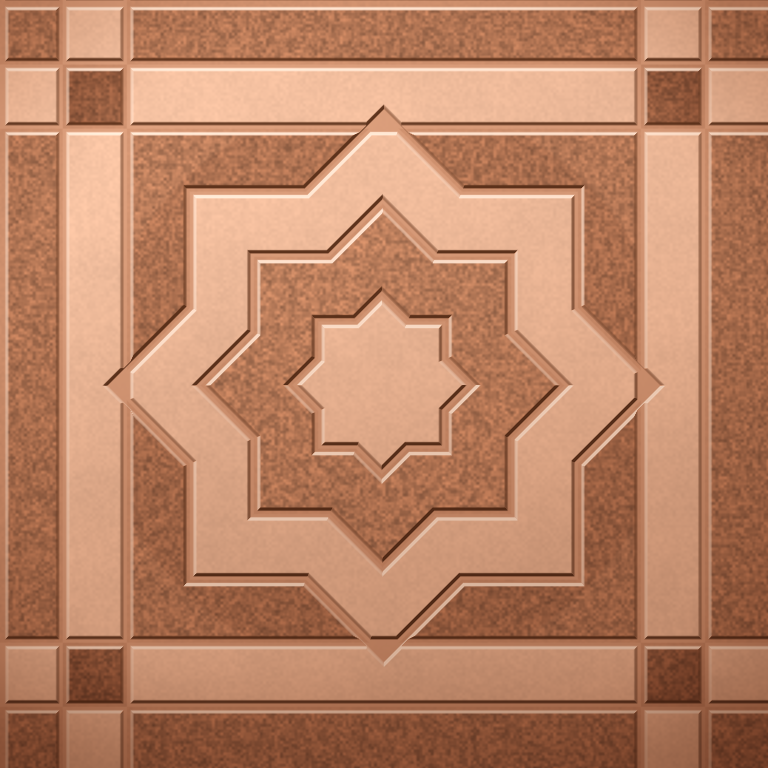
Write a WebGL 2 fragment shader that draws this pattern.

```glsl
#version 300 es
precision highp float;

uniform vec2 u_resolution;
out vec4 fragColor;

// Layout, in canvas units
const vec2 CENTER = vec2(0.4999, 0.4978);
const vec2 MIDDLE_SHIFT = vec2(-0.0018, 0.0004);
const vec2 INNER_SHIFT = vec2(-0.0028, 0.0008);
const float BAND_IN = 0.3346;
const float BAND_OUT = 0.4182;
const float RIM = 0.4975;
const vec2 STAR_OUTER = vec2(0.2526, 0.3540);   // square half side, diamond tip
const vec2 STAR_MIDDLE = vec2(0.1675, 0.2365);
const vec2 STAR_INNER = vec2(0.0828, 0.1165);
const float ARC_RADIUS = 0.373;

// Relief
const float GROOVE = 0.0092;
const float FRAME_GROOVE = 0.0094;
const float FRAME_DEPTH = 0.78;
const vec2 LIGHT_DIR = vec2(0.45, -0.85);

// Clay colours
const vec3 PALE = vec3(0.915, 0.708, 0.582);
const vec3 BROWN = vec3(0.725, 0.485, 0.352);
const vec3 FLOOR_TONE = vec3(0.810, 0.565, 0.430);
const vec3 SHADOW = vec3(0.330, 0.170, 0.085);
const vec3 GLINT = vec3(1.000, 0.890, 0.810);
const vec3 DIMMING = vec3(0.9, 1.25, 1.5);      // darker areas turn warmer

float hash(vec2 p) {
    return fract(sin(dot(p, vec2(127.1, 311.7))) * 43758.5453);
}

float noise(vec2 p) {
    vec2 i = floor(p), f = fract(p);
    f = f * f * (3.0 - 2.0 * f);
    return mix(mix(hash(i), hash(i + vec2(1, 0)), f.x),
               mix(hash(i + vec2(0, 1)), hash(i + vec2(1, 1)), f.x), f.y);
}

// Eight-pointed star: union of a square and a diamond
float star(vec2 p, vec2 size) {
    vec2 q = abs(p);
    return min(max(q.x, q.y) - size.x, (q.x + q.y - size.y) * 0.7071);
}

float frameLine(float v) {
    return min(abs(v - BAND_IN), abs(v - BAND_OUT));
}

float channel(float d, float width) {
    return 1.0 - smoothstep(width * 0.4, width, abs(d));
}

// Depth of the carved lines, 0 on the face and 1 on the deepest floor
float carving(vec2 p) {
    vec2 q = abs(p);
    float outer = star(p, STAR_OUTER);
    // The face of the outer star is cut flat where its tips meet the frame
    float face = max(outer, max(q.x, q.y) - BAND_IN);
    float outline = min(channel(max(outer, 0.0), GROOVE), channel(min(face, 0.0), GROOVE));
    float stars = min(abs(star(p - MIDDLE_SHIFT, STAR_MIDDLE)), abs(star(p - INNER_SHIFT, STAR_INNER)));
    float lines = min(frameLine(q.x), frameLine(q.y));
    lines = min(lines, min(abs(p.x + RIM), abs(p.y - RIM)));
    float frame = FRAME_DEPTH * channel(lines, FRAME_GROOVE);
    return max(max(outline, channel(stars, GROOVE)), frame);
}

float inside(float d, float aa) {
    return 1.0 - smoothstep(-aa, aa, d);
}

float inBand(float v, float aa) {
    return inside(abs(v - 0.5 * (BAND_IN + BAND_OUT)) - 0.5 * (BAND_OUT - BAND_IN), aa);
}

void main() {
    float side = min(u_resolution.x, u_resolution.y);
    vec2 uv = (gl_FragCoord.xy - 0.5 * u_resolution) / side + 0.5;
    vec2 p = uv - CENTER;
    vec2 q = abs(p);
    float aa = 1.0 / side;

    // Pale and brown fields: crossing bands, then nested stars
    vec2 band = vec2(inBand(q.x, aa), inBand(q.y, aa));
    float outer = inside(star(p, STAR_OUTER), aa);
    float pale = band.x + band.y - 2.0 * band.x * band.y;
    pale = mix(pale, 1.0, outer);
    pale = mix(pale, 0.0, inside(star(p - MIDDLE_SHIFT, STAR_MIDDLE), aa));
    pale = mix(pale, 1.0, inside(star(p - INNER_SHIFT, STAR_INNER), aa));

    // Brown tone varies by panel, with a faint arc in the corners
    float edge = max(q.x, q.y);
    float brownTone = mix(1.0, 0.92, smoothstep(BAND_IN, BAND_OUT, edge));
    brownTone *= 1.0 - 0.20 * band.x * band.y;
    float field = inside(edge - BAND_IN, aa) * (1.0 - outer);
    brownTone *= 1.0 - field * mix(0.05, 0.10, inside(length(p) - ARC_RADIUS, 2.0 * aa));

    // Sandy grain, rougher on brown
    float grain = noise(uv * 270.0) + 0.7 * noise(uv.yx * 180.0 + 17.0) - 0.85;
    float mottle = noise(uv * 14.0) + 0.5 * noise(uv * 37.0) - 0.75;
    float tone = 1.0 + grain * mix(0.27, 0.04, pale) + mottle * 0.035;
    vec3 color = mix(BROWN * pow(vec3(brownTone), DIMMING), PALE, pale) * tone;

    // Carved channels lit from the upper left
    float depth = carving(p);
    color = mix(color, FLOOR_TONE, 0.85 * min(1.0, 1.3 * depth));
    float e = max(0.0008, 0.4 * aa);
    vec2 slope = vec2(carving(p - vec2(e, 0)) - carving(p + vec2(e, 0)),
                      carving(p - vec2(0, e)) - carving(p + vec2(0, e))) / (2.0 * e);
    float lit = dot(slope, LIGHT_DIR) * GROOVE;
    color = mix(color, SHADOW, clamp(-lit * 0.56, 0.0, 0.95));
    color = mix(color, GLINT, clamp(lit * 0.60, 0.0, 0.92));

    // Broad light: brighter above, dim towards the bottom and corners
    float glow = mix(0.84, 1.04, smoothstep(0.05, 0.85, uv.y)) + 0.08 * (0.5 - uv.x);
    glow *= 1.0 - 0.16 * smoothstep(0.46, 0.72, length(p));
    glow *= 1.0 - 0.13 * smoothstep(0.18, 0.0, uv.y);
    fragColor = vec4(clamp(color * pow(vec3(glow), DIMMING), 0.0, 1.0), 1.0);
}
```
